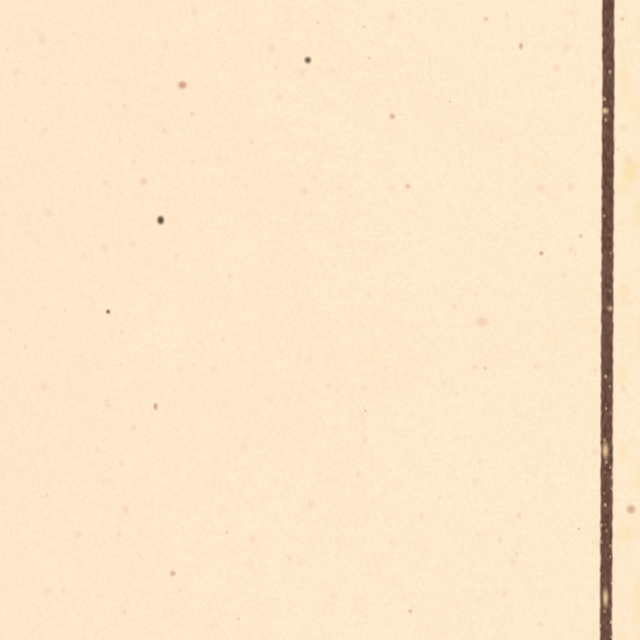
Write a WebGL 1 fragment shader that draws this texture.

```glsl
precision highp float;
// Warm cream paper with faint mottling, fine grain and sparse soft specks,
// crossed near the right side by one worn, slightly leaning dark ink rule.
// Layered sines tint the sheet; jittered cells place the flecks and ink chips.
uniform vec2 u_resolution;

const vec3 PAPER = vec3(0.996, 0.912, 0.793);
const vec3 INK = vec3(0.42, 0.305, 0.255);
const vec3 SOOT = vec3(0.33, 0.27, 0.20);
const vec3 RUST = vec3(0.80, 0.58, 0.48);
const vec3 ROSE = vec3(0.96, 0.80, 0.70);
const vec3 OCHRE = vec3(0.99, 0.85, 0.59);
const vec3 CHIP = vec3(0.92, 0.80, 0.62);

float hash(vec2 p) {
  vec3 q = fract(vec3(p.xyx) * 0.1031);
  q += dot(q, q.yzx + 33.33);
  return fract((q.x + q.y) * q.z);
}

float valueNoise(vec2 p) {
  vec2 i = floor(p);
  vec2 f = fract(p);
  f = f * f * (3.0 - 2.0 * f);
  float low = mix(hash(i), hash(i + vec2(1.0, 0.0)), f.x);
  float high = mix(hash(i + vec2(0.0, 1.0)), hash(i + vec2(1.0)), f.x);
  return mix(low, high, f.y);
}

// Broad uneven tint from sines at crossing angles, about -1 to 1
float mottle(vec2 p) {
  float sum = 0.0;
  float weight = 0.5;
  for (int i = 0; i < 4; i++) {
    sum += weight * sin(p.x + 1.7 * sin(p.y * 0.8)) * cos(p.y + 0.6 * p.x);
    p = mat2(0.8, 0.6, -0.6, 0.8) * p * 1.9 + 2.3;
    weight *= 0.6;
  }
  return sum;
}

// Spot that fades smoothly from its center to an elliptical outline
float spot(vec2 p, vec2 center, vec2 radius) {
  float d = length((p - center) / radius);
  return 1.0 - smoothstep(0.1, 1.35, d);
}

// One jittered fleck in a share of the cells, with varied size and strength
float flecks(vec2 p, float cells, float share, vec2 radius, float seed) {
  vec2 g = p * cells;
  vec2 id = floor(g) + seed;
  vec2 center = 0.3 + 0.4 * vec2(hash(id + 3.1), hash(id + 17.7));
  vec2 size = radius * cells * mix(0.6, 1.2, hash(id + 29.3));
  float present = step(hash(id), share);
  float strength = mix(0.3, 1.0, hash(id + 41.9));
  return present * strength * spot(fract(g), center, size);
}

vec3 paper(vec2 p) {
  vec3 color = PAPER + mottle(p * 9.0) * vec3(0.001, 0.005, 0.006);
  color += mix(vec3(0.002, -0.006, 0.0), vec3(-0.003, 0.005, 0.003), p.x);
  // Fine grain in brightness, with a weaker drift between pink and yellow
  float grain = valueNoise(p * 390.0) + 0.7 * valueNoise(p * 230.0 + 9.0) - 0.85;
  float drift = valueNoise(p * 120.0 + 31.0) - 0.5;
  color += grain * vec3(0.012, 0.024, 0.032);
  color += drift * vec3(-0.002, 0.010, 0.009);
  // Yellowed stains beyond the rule
  float margin = smoothstep(0.95, 0.975, p.x);
  float stain = smoothstep(0.55, 0.9, valueNoise(p * vec2(38.0, 24.0)));
  stain = max(0.45 * stain, 0.8 * spot(p, vec2(0.984, 0.733), vec2(0.016, 0.024)));
  return mix(color, OCHRE, 0.65 * margin * stain);
}

vec3 addSpecks(vec3 color, vec2 p) {
  // Sparse random flecks, pale to rusty
  color = mix(color, ROSE, 0.50 * flecks(p, 22.0, 0.16, vec2(0.007, 0.008), 5.0));
  color = mix(color, ROSE, 0.55 * flecks(p, 34.0, 0.07, vec2(0.004, 0.006), 71.0));
  color = mix(color, RUST, 0.50 * flecks(p, 15.0, 0.08, vec2(0.004), 130.0));
  // The few prominent marks
  color = mix(color, SOOT, 0.85 * spot(p, vec2(0.481, 0.906), vec2(0.006)));
  color = mix(color, SOOT, spot(p, vec2(0.251, 0.656), vec2(0.006, 0.0075)));
  color = mix(color, SOOT, 0.70 * spot(p, vec2(0.169, 0.513), vec2(0.004)));
  color = mix(color, RUST, 0.85 * spot(p, vec2(0.285, 0.867), vec2(0.008, 0.007)));
  color = mix(color, RUST, 0.80 * spot(p, vec2(0.243, 0.365), vec2(0.004, 0.006)));
  color = mix(color, RUST, 0.70 * spot(p, vec2(0.814, 0.928), vec2(0.004, 0.006)));
  color = mix(color, RUST, 0.65 * spot(p, vec2(0.613, 0.818), vec2(0.005)));
  color = mix(color, RUST, 0.75 * spot(p, vec2(0.846, 0.604), vec2(0.004)));
  color = mix(color, RUST, 0.60 * spot(p, vec2(0.270, 0.104), vec2(0.005)));
  color = mix(color, RUST, 0.70 * spot(p, vec2(0.986, 0.204), vec2(0.008)));
  color = mix(color, ROSE, 0.90 * spot(p, vec2(0.224, 0.717), vec2(0.007)));
  return mix(color, ROSE, 0.80 * spot(p, vec2(0.753, 0.497), vec2(0.011, 0.009)));
}

vec3 addRule(vec3 color, vec2 p, float pixel) {
  float axis = mix(0.9468, 0.9508, p.y);
  float wobble = 0.0012 * (valueNoise(vec2(p.y * 110.0, 4.0)) - 0.5);
  float d = abs(p.x - axis + wobble) - 0.0092;
  float soft = max(pixel, 0.0024);
  float mask = 1.0 - smoothstep(-soft, soft, d);
  vec3 ink = INK + 0.10 * (valueNoise(p * vec2(260.0, 150.0)) - 0.5);
  // Wear grows toward the lower half, with larger chips at set heights
  float wear = 1.0 - smoothstep(0.38, 0.58, p.y);
  float chips = 0.8 * flecks(p, 120.0, mix(0.03, 0.20, wear), vec2(0.003, 0.004), 211.0);
  vec2 local = vec2(p.x - axis, p.y);
  chips = max(chips, spot(local, vec2(-0.005, 0.827), vec2(0.007, 0.006)));
  chips = max(chips, 0.7 * spot(local, vec2(0.005, 0.518), vec2(0.006, 0.005)));
  chips = max(chips, spot(local, vec2(-0.002, 0.296), vec2(0.006, 0.014)));
  chips = max(chips, spot(local, vec2(-0.001, 0.066), vec2(0.005, 0.017)));
  return mix(color, mix(ink, CHIP, 0.9 * chips), mask);
}

void main() {
  vec2 p = gl_FragCoord.xy / u_resolution;
  vec3 color = addSpecks(paper(p), p);
  color = addRule(color, p, 1.0 / u_resolution.x);
  gl_FragColor = vec4(clamp(color, 0.0, 1.0), 1.0);
}
```
